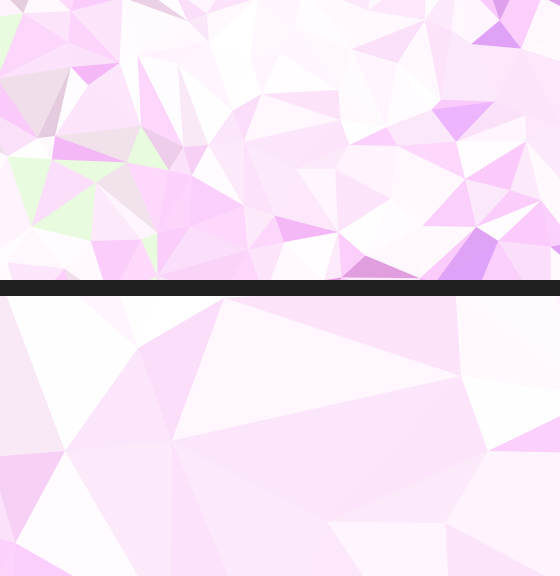
Top, the full canvas; bottom, a detail of the centre.
Reproduce this background procedurally as a WebGL 1 fragment shader.

```glsl
precision highp float;

uniform vec2 u_resolution;

float hash(vec2 p) {
  return fract(sin(dot(p, vec2(127.1, 311.7))) * 43758.545);
}

float cross2(vec2 a, vec2 b) {
  return a.x * b.y - a.y * b.x;
}

// One freely jittered vertex per grid cell
vec2 meshVertex(vec2 cell) {
  return cell + 0.02 + 0.96 * vec2(hash(cell), hash(cell + 47.3));
}

float glow(vec2 p, vec2 center, vec2 radius) {
  vec2 q = (p - center) / radius;
  return exp(-dot(q, q));
}

// Flat facet colour, chosen at random and biased by its place on the canvas
vec3 facetColor(vec2 place, vec2 seed) {
  float vary = hash(seed + 11.7);
  float left = 1.0 - smoothstep(0.35, 0.85, place.x);
  float right = smoothstep(1.2, 1.8, place.x);

  float tone = hash(seed + 5.3) + 0.06 * right;
  tone -= 0.9 * glow(place, vec2(0.98, 0.87), vec2(0.34, 0.27));
  tone -= 0.8 * glow(place, vec2(0.04, 0.2), vec2(0.22, 0.2));
  tone -= 0.3 * glow(place, vec2(1.42, 0.38), vec2(0.22, 0.2));

  vec3 white = mix(vec3(1.0), vec3(1.0, 0.955, 0.995), vary);
  vec3 blush = mix(vec3(0.99, 0.92, 0.985), vec3(0.985, 0.87, 0.98), vary);
  vec3 pink = mix(vec3(0.995, 0.85, 0.99), vec3(0.98, 0.79, 0.985), vary);
  vec3 lilac = mix(vec3(0.96, 0.72, 0.97), vec3(0.92, 0.71, 1.0), right);
  vec3 orchid = mix(vec3(0.88, 0.62, 0.87), vec3(0.87, 0.64, 1.0), right * vary);

  // Greyed mauve and a few mint facets on the left
  float grey = left * step(0.55, hash(seed + 23.9));
  blush = mix(blush, vec3(0.92, 0.87, 0.89), 0.7 * grey);
  pink = mix(pink, vec3(0.87, 0.80, 0.84), 0.8 * grey);
  if (hash(seed + 31.1) < 0.08 * left) return vec3(0.91, 0.985, 0.87);

  if (tone < 0.25) return white;
  if (tone < 0.61) return blush;
  if (tone < 0.90) return pink;
  return tone < 0.96 ? lilac : orchid;
}

// Signed distance to an edge, positive on its left
float edgeDistance(vec2 p, vec2 a, vec2 b) {
  return cross2(b - a, p - a) / max(length(b - a), 0.0001);
}

float triangleCoverage(vec2 p, vec2 a, vec2 b, vec2 c, float pixel) {
  float inside = min(edgeDistance(p, a, b),
                     min(edgeDistance(p, b, c), edgeDistance(p, c, a)));
  return clamp(0.5 + inside / pixel, 0.0, 1.0);
}

void main() {
  float density = 6.2;
  mat2 turn = mat2(0.94, 0.34, -0.34, 0.94);
  vec2 p = turn * (gl_FragCoord.xy / u_resolution.y) * density;
  float pixel = density / u_resolution.y;
  vec4 sum = vec4(0.0);

  // Four quads can reach this cell; each is split into two facets
  for (int j = -1; j <= 0; j++) {
    for (int i = -1; i <= 0; i++) {
      vec2 cell = floor(p) + vec2(float(i), float(j));
      vec2 a = meshVertex(cell);
      vec2 b = meshVertex(cell + vec2(1.0, 0.0));
      vec2 c = meshVertex(cell + vec2(1.0, 1.0));
      vec2 d = meshVertex(cell + vec2(0.0, 1.0));

      // Take the diagonal whose smaller facet is larger
      float splitAC = min(cross2(b - a, c - a), cross2(c - a, d - a));
      float splitBD = min(cross2(b - a, d - a), cross2(c - b, d - b));
      bool useAC = splitAC > splitBD;
      vec2 firstEnd = useAC ? c : d;
      vec2 secondStart = useAC ? a : b;

      // Row-vector product undoes the turn
      vec2 firstPlace = (a + b + firstEnd) / 3.0 * turn / density;
      vec2 secondPlace = (secondStart + c + d) / 3.0 * turn / density;
      sum += vec4(facetColor(firstPlace, cell), 1.0)
           * triangleCoverage(p, a, b, firstEnd, pixel);
      sum += vec4(facetColor(secondPlace, cell + 0.37), 1.0)
           * triangleCoverage(p, secondStart, c, d, pixel);
    }
  }

  gl_FragColor = vec4(sum.rgb / max(sum.a, 0.001), 1.0);
}
```
